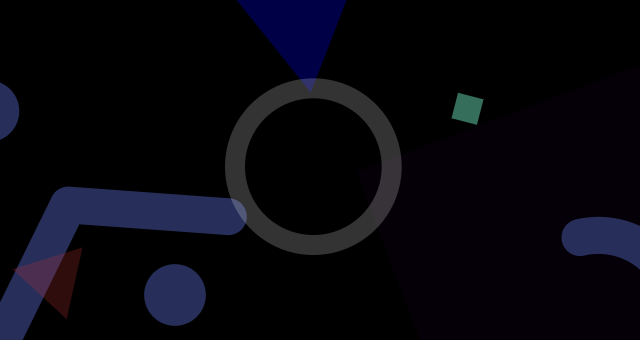
A Shadertoy shader for this background:

```glsl
// Translucent flat shapes scattered on black: ring, wedge, bent bars, discs and tiles.

// Blend a tint over the base wherever the distance is negative.
vec3 paint(vec3 base, vec3 tint, float alpha, float dist) {
    float coverage = clamp(0.5 - dist * iResolution.y, 0.0, 1.0);
    return mix(base, tint, alpha * coverage);
}

float segment(vec2 p, vec2 a, vec2 b) {
    vec2 ab = b - a;
    return length(p - a - ab * clamp(dot(p - a, ab) / dot(ab, ab), 0.0, 1.0));
}

// Signed distance to the line a-b, negative on its left side.
float edge(vec2 p, vec2 a, vec2 b) {
    vec2 e = normalize(b - a);
    return dot(p - a, vec2(e.y, -e.x));
}

// Corners run counter-clockwise.
float triangle(vec2 p, vec2 a, vec2 b, vec2 c) {
    return max(edge(p, a, b), max(edge(p, b, c), edge(p, c, a)));
}

float box(vec2 p, vec2 axis, float halfSide) {
    vec2 q = abs(vec2(dot(p, axis), dot(p, vec2(-axis.y, axis.x))));
    return max(q.x, q.y) - halfSide;
}

// Stroke along a circle, starting at a round cap and running to the right.
float arcStroke(vec2 p, vec2 center, vec2 start, float halfWidth) {
    float curve = abs(length(p - center) - length(start - center));
    vec2 radial = normalize(start - center);
    float side = dot(p - start, vec2(radial.y, -radial.x));
    return (side > 0.0 ? curve : length(p - start)) - halfWidth;
}

void mainImage(out vec4 fragColor, in vec2 fragCoord) {
    vec2 p = fragCoord / iResolution.y;
    vec3 slate = vec3(0.15, 0.18, 0.35);
    vec3 color = vec3(0.0);

    // Faint corner of a huge tilted square
    vec2 tilt = vec2(0.936, 0.352);
    vec2 q = p - vec2(1.049, 0.495);
    float corner = max(-dot(q, tilt), -dot(q, vec2(tilt.y, -tilt.x)));
    color = paint(color, vec3(0.02, 0.0, 0.03), 1.0, corner);

    // Wedge pointing down from the top
    float wedge = triangle(p, vec2(0.914, 0.728), vec2(1.125, 1.272), vec2(0.478, 1.272));
    color = paint(color, vec3(0.0, 0.0, 0.28), 1.0, wedge);

    // Slate bars and discs
    vec2 elbow = vec2(0.201, 0.397);
    float bar = min(segment(p, vec2(0.6716, 0.3627), elbow),
                    segment(p, elbow, vec2(-0.1225, -0.262))) - 0.0542;
    float discs = min(length(p - vec2(-0.034, 0.673)),
                      length(p - vec2(0.5147, 0.1324))) - 0.0907;
    float bend = arcStroke(p, vec2(1.760, 0.0686), vec2(1.706, 0.3015), 0.0545);
    color = paint(color, slate, 1.0, min(bar, min(discs, bend)));

    // Red shard over the bar
    float shard = triangle(p, vec2(0.0368, 0.2083), vec2(0.1961, 0.0613), vec2(0.2426, 0.2721));
    color = paint(color, vec3(0.74, 0.2, 0.21), 0.25, shard);

    // Small green tile
    float tile = box(p - vec2(1.375, 0.680), vec2(0.968, -0.25), 0.0387);
    color = paint(color, vec3(0.21, 0.43, 0.36), 1.0, tile);

    // Pale ring on top
    float ring = abs(length(p - vec2(0.9216, 0.5098)) - 0.2304) - 0.0294;
    color = paint(color, vec3(1.0), 0.2, ring);

    fragColor = vec4(color, 1.0);
}
```
